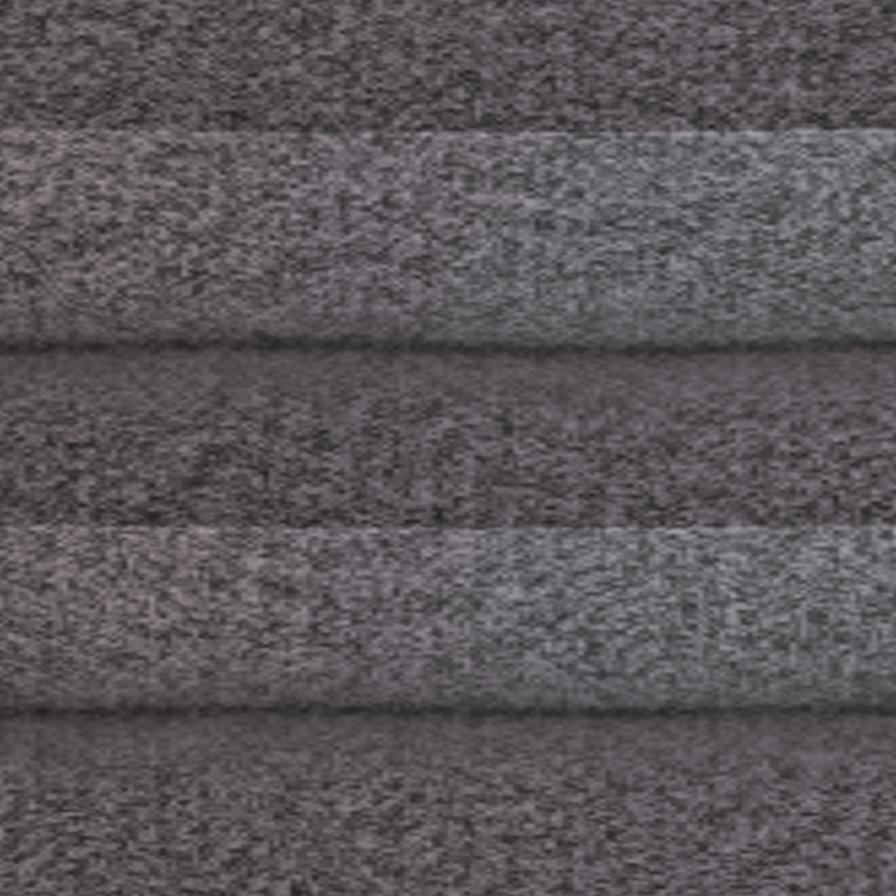
Reproduce this texture procedurally as a WebGL 1 fragment shader.

```glsl
precision highp float;
uniform vec2 u_resolution;

const vec3 CLOTH_TINT = vec3(1.015, 0.965, 1.015);
const vec3 WARM_TINT = vec3(1.0, 0.97, 0.955);
const vec3 COOL_TINT = vec3(0.975, 0.995, 1.025);
const float BASE_TONE = 0.34;

float hash(vec2 p) {
  return fract(sin(dot(p, vec2(127.1, 311.7))) * 43758.5453);
}

float noise(vec2 p) {
  vec2 i = floor(p);
  vec2 f = fract(p);
  f = f * f * (3.0 - 2.0 * f);
  float low = mix(hash(i), hash(i + vec2(1.0, 0.0)), f.x);
  float high = mix(hash(i + vec2(0.0, 1.0)), hash(i + vec2(1.0, 1.0)), f.x);
  return mix(low, high, f.y);
}

float bell(float d, float width) {
  return exp(-d * d / (width * width));
}

// Slow bend of a fold line across the cloth
float bend(float x, float seed, float amount) {
  return amount * (noise(vec2(x * 3.0, seed)) - 0.5);
}

// Coverage of the face between a sharp crest and a soft crease
float litFace(float y, float crest, float crease) {
  return smoothstep(crest - 0.003, crest + 0.003, y)
       * (1.0 - smoothstep(crease - 0.014, crease + 0.004, y));
}

// Light and shadow added by one pleat
float pleatShade(float y, float crest, float crease, float glint) {
  float along = clamp((y - crest) / (crease - crest), 0.0, 1.0);
  float face = litFace(y, crest, crease) * mix(0.078, 0.018, along);
  float above = 1.0 - smoothstep(crest - 0.004, crest, y);
  float underCrest = 0.04 * above * exp(min(y - crest, 0.0) / 0.035);
  float fold = 0.095 * bell(y - crease, 0.009) + 0.03 * bell(y - crease, 0.028);
  float rim = 0.10 * glint * bell(y - crest - 0.002, 0.0035);
  return face - underCrest - fold + rim;
}

// Short horizontal fibres at two sizes, centred on zero
float fibreGrain(vec2 p) {
  float drift = 0.012 * noise(p * vec2(12.0, 16.0));
  vec2 q = p + vec2(0.0, drift);
  float coarse = noise(q * vec2(88.0, 165.0)) - 0.5;
  float fine = noise(q * vec2(165.0, 235.0) + 37.0) - 0.5;
  return 0.20 * coarse + 0.19 * fine;
}

void main() {
  vec2 uv = gl_FragCoord.xy / u_resolution;
  vec2 p = vec2(uv.x, 1.0 - uv.y);

  // Two pleats, the second slightly narrower
  float tone = BASE_TONE;
  float lit = 0.0;
  float roughness = 1.0;
  float glint = noise(vec2(p.x * 65.0, 5.0)) * (0.5 + noise(vec2(p.x * 14.0, 9.0)));
  for (int i = 0; i < 2; i++) {
    float n = float(i);
    float crest = 0.147 + 0.441 * n + bend(p.x, 3.0 + n, 0.006);
    float crease = 0.388 + 0.404 * n + bend(p.x, 11.0 + n, 0.009);
    tone += pleatShade(p.y, crest, crease, glint);
    lit += litFace(p.y, crest, crease);
    roughness *= mix(0.38, 1.0, smoothstep(0.0, 0.10, abs(p.y - crease - 0.012)));
  }

  // Uneven fading, brighter towards the right on lit faces
  float patches = noise(p * vec2(5.0, 9.0) + 2.0) - 0.5;
  tone += 0.025 * patches + 0.035 * (p.x - 0.5) * mix(0.4, 1.0, lit);

  // Woven surface
  tone += fibreGrain(p) * roughness * mix(1.0, 1.1, lit);

  // Warm stain at the left, cool sheen at the right
  float cool = lit * smoothstep(0.25, 0.85, p.x + 0.4 * patches);
  float warm = 0.7 * (1.0 - smoothstep(0.1, 0.6, p.x - 0.5 * patches));
  vec3 tint = CLOTH_TINT * mix(vec3(1.0), WARM_TINT, warm);
  tint = mix(tint, COOL_TINT, 0.7 * cool);

  gl_FragColor = vec4(clamp(tone * tint, 0.0, 1.0), 1.0);
}
```
